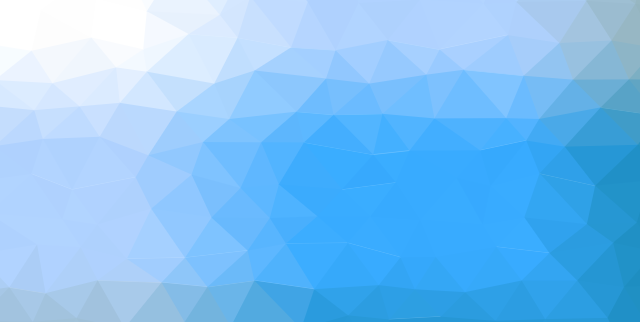
Reproduce this background procedurally as a WebGL 1 fragment shader.

```glsl
precision highp float;

uniform vec2 u_resolution;

#define CELL vec2(0.163, 0.109)
#define JITTER vec2(0.48, 0.56)
#define FADE_X vec2(0.21, 0.50)
#define FADE_Y vec2(0.14, 0.46)
#define SHADE_START 0.82
#define BOTTOM_SHADE 0.65
#define FACET_TINT 0.016
#define SEAM_SHARE 0.14
#define SEAM_WIDTH 0.0022
#define SEAM_GLOW 0.16

const vec3 WHITE = vec3(1.0);
const vec3 PALE_BLUE = vec3(0.69, 0.825, 1.0);
const vec3 BRIGHT_BLUE = vec3(0.22, 0.67, 1.0);
const vec3 SHADE = vec3(0.10, 0.11, 0.24);

float hash(vec2 p) {
  vec3 q = fract(p.xyx * vec3(0.1031, 0.1030, 0.0973));
  q += dot(q, q.yzx + 33.33);
  return fract((q.x + q.y) * q.z);
}

float ramp(float start, float end, float x) {
  return clamp((x - start) / (end - start), 0.0, 1.0);
}

// Smooth colour field; uv has its origin at the lower left
vec3 skyColor(vec2 uv) {
  float across = ramp(FADE_X.x, FADE_X.y, uv.x);
  float down = ramp(FADE_Y.x, FADE_Y.y, 1.0 - uv.y);
  vec3 upper = mix(WHITE, PALE_BLUE, across);
  vec3 lower = mix(PALE_BLUE, BRIGHT_BLUE, across);
  float right = ramp(SHADE_START, 1.0, uv.x);
  float bottom = ramp(SHADE_START, 1.0, 1.0 - uv.y);
  return mix(upper, lower, down) - SHADE * max(right, BOTTOM_SHADE * bottom);
}

// Jittered mesh point; every other row is shifted by half a cell
vec2 meshPoint(vec2 id) {
  vec2 offset = vec2(hash(id + 17.0), hash(id + 71.0)) - 0.5;
  float stagger = 0.5 * (1.0 - mod(id.y, 2.0));
  return (id + vec2(stagger, 0.0) + offset * JITTER) * CELL;
}

// Signed distance to a line, positive on its left side
float edgeDistance(vec2 p, vec2 a, vec2 b) {
  vec2 e = normalize(b - a);
  vec2 v = p - a;
  return e.x * v.y - e.y * v.x;
}

// Facet colour weighted by its coverage, with the weight in alpha
vec4 facet(vec2 p, vec2 a, vec2 b, vec2 c, float aspect, float pixel) {
  float firstEdge = edgeDistance(p, a, b);
  float inside = min(firstEdge, min(edgeDistance(p, b, c), edgeDistance(p, c, a)));
  float coverage = clamp(inside / pixel + 0.5, 0.0, 1.0);

  vec2 center = (a + b + c) / 3.0;
  float rnd = hash(floor(center * 913.0));
  vec3 color = skyColor(center / vec2(aspect, 1.0)) + (rnd - 0.5) * FACET_TINT;

  // Pale hairline along one edge of a few facets
  float line = 1.0 - smoothstep(0.0, max(SEAM_WIDTH, pixel), abs(firstEdge));
  float seam = line * step(1.0 - SEAM_SHARE, rnd);
  color = mix(color, WHITE, seam * SEAM_GLOW);
  return vec4(clamp(color, 0.0, 1.0), 1.0) * coverage;
}

void main() {
  float pixel = 1.0 / u_resolution.y;
  float aspect = u_resolution.x * pixel;
  vec2 p = gl_FragCoord.xy * pixel;
  vec2 home = floor(p / CELL);
  vec4 sum = vec4(0.0);

  // Two triangles for each nearby cell, split along the shorter diagonal
  for (int y = -1; y <= 1; y++) {
    for (int x = -1; x <= 1; x++) {
      vec2 id = home + vec2(float(x), float(y));
      vec2 a = meshPoint(id);
      vec2 b = meshPoint(id + vec2(1.0, 0.0));
      vec2 c = meshPoint(id + vec2(0.0, 1.0));
      vec2 d = meshPoint(id + vec2(1.0, 1.0));
      bool shifted = mod(id.y, 2.0) < 0.5;
      sum += facet(p, a, b, shifted ? d : c, aspect, pixel);
      sum += facet(p, d, c, shifted ? a : b, aspect, pixel);
    }
  }
  gl_FragColor = vec4(sum.rgb / max(sum.a, 0.001), 1.0);
}
```
